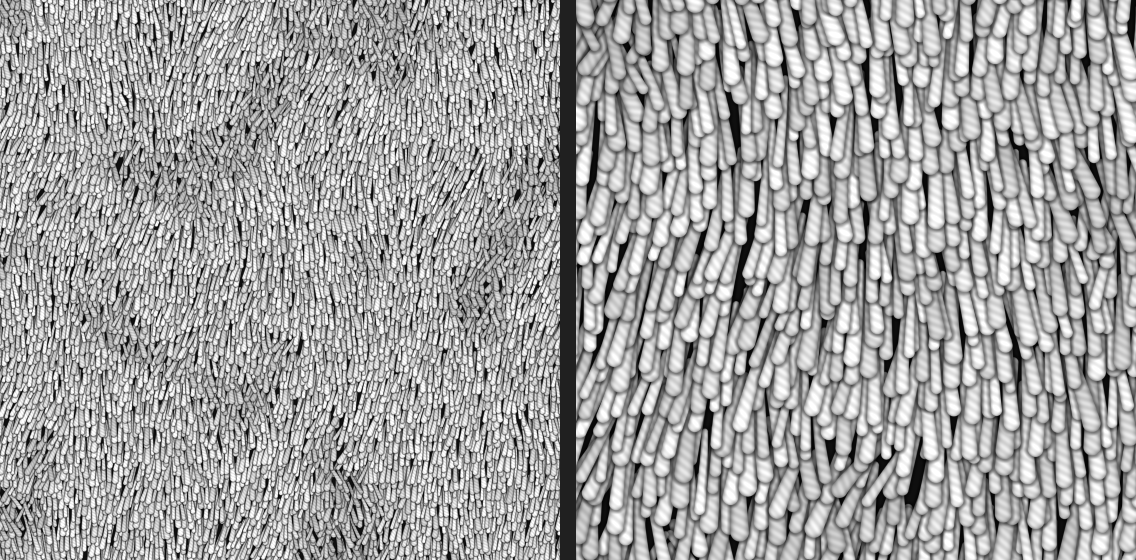
Left, the full canvas; right, a detail of the centre.
Reproduce this texture procedurally as a WebGL 2 fragment shader.

```glsl
#version 300 es
precision highp float;
// A shaggy pile of short tapered yarn strands, combed mostly downward.
// Strands sit on a jittered grid and are painted from the bottom row up, so
// each rounded tip covers and shades the roots of the strands beneath it.

uniform vec2 u_resolution;
out vec4 fragColor;

const vec2 GRID = vec2(105.0, 58.0);   // strands across and up the canvas
const float GAP_TONE = 0.06;
const float SHADOW_WIDTH = 0.0028;
const float SHADOW_TONE = 0.58;
const float RIB_FREQUENCY = 1150.0;

vec4 hash4(vec2 cell) {
    vec4 h = fract(cell.xyxy * vec4(0.1031, 0.1030, 0.0973, 0.1099));
    h += dot(h, h.wzxy + 33.33);
    return fract((h.xxyz + h.yzzw) * h.zywx);
}

// Smooth field of layered sines, roughly -1 to 1
float waves(vec2 p, float seed) {
    float a = sin(p.x * 9.0 + 2.3 * sin(p.y * 7.0 + seed) + seed);
    float b = sin(p.y * 13.0 - p.x * 6.0 + 1.7 * sin(p.x * 15.0 - seed));
    float c = sin(p.x * 27.0 + p.y * 19.0 + 2.0 * sin(p.y * 23.0 + seed));
    return 0.4 * a + 0.35 * b + 0.25 * c;
}

// How tangled the pile is: 0 combed, 1 tousled
float tangle(vec2 p) {
    return smoothstep(0.1, 0.75, waves(p, 4.1));
}

// Lean of a strand away from vertical, in radians
float lean(vec2 p, float mess, float random) {
    float angle = 0.1 + 0.34 * waves(p, 1.3);
    angle += (random - 0.5) * mix(0.35, 1.3, mess);
    return clamp(angle, -0.65, 0.65);
}

// Tapered bent capsule: x = signed distance, y = local radius,
// z = position along from tip to root, w = offset across
vec4 strandShape(vec2 q, float angle, float len, float tipRadius, float bend) {
    vec2 dir = vec2(sin(angle), cos(angle));
    float along = dot(q, dir);
    float s = clamp(along / len, 0.0, 1.0);
    float across = dot(q, vec2(dir.y, -dir.x)) + bend * len * s * s;
    float radius = tipRadius * mix(1.0, 0.58, s);
    float dist = length(vec2(across, along - s * len)) - radius;
    return vec4(dist, radius, along, across);
}

// Rounded cross-section, darker root, fine twisted ribs
float strandTone(vec4 shape, float len, float base) {
    float edge = clamp(1.0 + shape.x / shape.y, 0.0, 1.0);
    float body = 1.0 - 0.42 * edge * edge * edge;
    float root = mix(1.0, 0.75, clamp(shape.z / len, 0.0, 1.0));
    float ribs = 1.0 + 0.06 * sin(RIB_FREQUENCY * (shape.z + 0.6 * shape.w));
    return base * body * root * ribs;
}

// Lay one strand with its contact shadow over the tone below
float paintStrand(float below, vec2 p, vec2 cell, float pixel) {
    vec4 place = hash4(cell);
    vec4 form = hash4(cell + 217.0);
    vec2 jitter = vec2(0.1 + 0.8 * place.x, place.y);
    vec2 tip = (cell + jitter) / GRID;
    float mess = tangle(tip);

    float len = mix(0.040, 0.058, form.x);
    float radius = mix(0.0030, 0.0056, form.y);
    float bend = (form.z - 0.5) * mix(0.12, 0.35, mess);
    float base = mix(0.84, 1.03, form.w) * mix(1.0, 0.86, mess);

    float angle = lean(tip, mess, place.z);
    vec4 shape = strandShape(p - tip, angle, len, radius, bend);
    float shadow = smoothstep(0.0, SHADOW_WIDTH, shape.x);
    float cover = 1.0 - smoothstep(-pixel, pixel, shape.x);
    float shaded = below * mix(SHADOW_TONE, 1.0, shadow);
    return mix(shaded, strandTone(shape, len, base), cover);
}

void main() {
    vec2 p = gl_FragCoord.xy / u_resolution.y;
    float pixel = 0.7 / u_resolution.y;
    vec2 home = floor(p * GRID);
    float pairStart = 2.0 * floor(home.x / 2.0);

    // Rows upward; within a row, odd columns overlap even ones
    float tone = GAP_TONE;
    for (int row = -4; row <= 1; row++) {
        for (int parity = 0; parity < 2; parity++) {
            for (int pair = -2; pair <= 2; pair++) {
                float column = pairStart + float(2 * pair + parity);
                vec2 cell = vec2(column, home.y + float(row));
                tone = paintStrand(tone, p, cell, pixel);
            }
        }
    }
    fragColor = vec4(vec3(clamp(tone, 0.0, 1.0)), 1.0);
}
```
